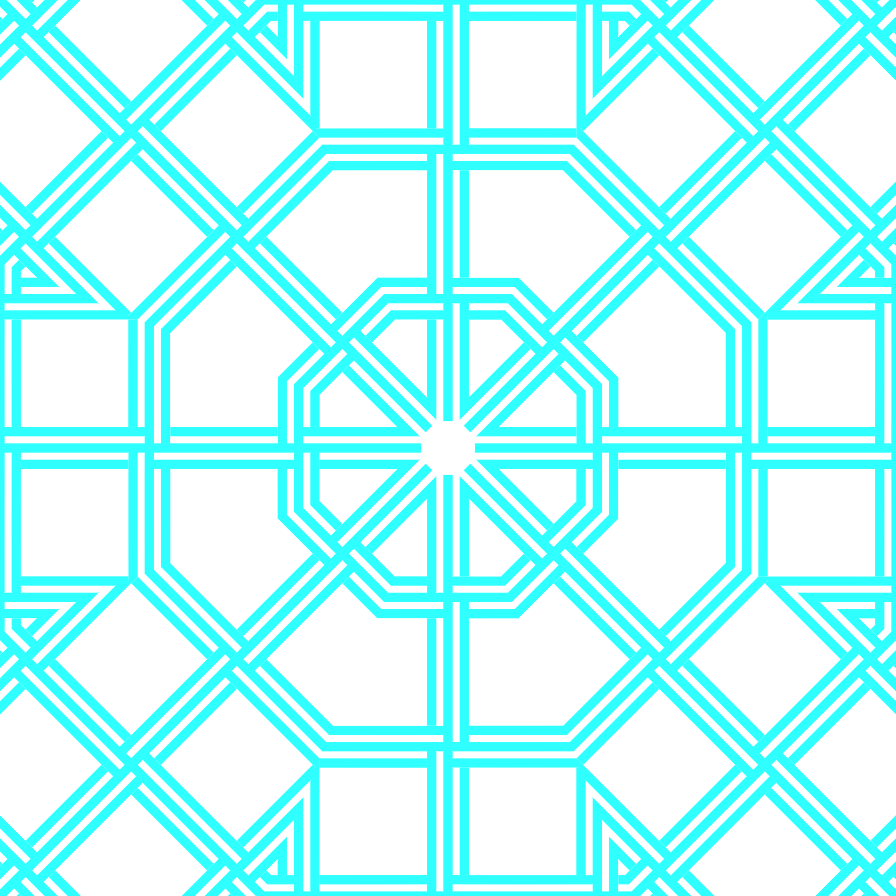
A WebGL 1 fragment shader for this pattern:

```glsl
precision highp float;

uniform vec2 u_resolution;

const vec3 PAPER = vec3(1.0);
const vec3 CYAN = vec3(0.19, 1.0, 1.0);
const float SECTOR = 0.78539816;      // angle between neighbouring arms
const float SPACING = 1.0 / 6.0;      // distance between parallel bands
const float STRIPE_STEP = 7.0 / 384.0;
const float STRIPE_HALF = 2.0 / 384.0;
const float BAND_HALF = STRIPE_STEP + STRIPE_HALF;
const float HUB_RADIUS = 0.03;

// Antialiased coverage of the region below an edge
float below(float value, float edge, float aa) {
    return 1.0 - smoothstep(edge - aa, edge + aa, value);
}

// Distance to the nearest line of an evenly spaced family
float lineDistance(float value) {
    return abs(value - SPACING * floor(value / SPACING + 0.5));
}

// Central and outer stripes of one band
float stripes(float d, float aa) {
    return max(below(d, STRIPE_HALF, aa),
               below(abs(d - STRIPE_STEP), STRIPE_HALF, aa));
}

// One band laid over another, leaving both central stripes visible
float weave(float over, float under, float aa) {
    float cover = below(over, BAND_HALF, aa);
    float ink = mix(stripes(under, aa), stripes(over, aa), cover);
    return max(ink, below(under, STRIPE_HALF, aa));
}

void main() {
    float side = min(u_resolution.x, u_resolution.y);
    vec2 p = (gl_FragCoord.xy - 0.5 * u_resolution) / side;
    float aa = 0.6 / side;

    // Fold the plane around the nearest of eight arms
    float angle = atan(p.y, p.x + 1e-7);
    float local = angle - SECTOR * floor(angle / SECTOR + 0.5);
    vec2 folded = length(p) * vec2(cos(local), abs(sin(local)));

    // Octagon rings run across the arm, straight bands along it
    float ring = lineDistance(folded.x);
    float arm = lineDistance(folded.y);

    // Alternate the upper band from cell to cell
    vec2 cell = floor(folded / SPACING);
    float parity = mod(cell.x + cell.y + step(0.0, local), 2.0);
    float ink = parity > 0.5 ? weave(ring, arm, aa) : weave(arm, ring, aa);

    // Open octagonal hub
    ink *= 1.0 - below(folded.x, HUB_RADIUS, aa);

    gl_FragColor = vec4(mix(PAPER, CYAN, ink), 1.0);
}
```
